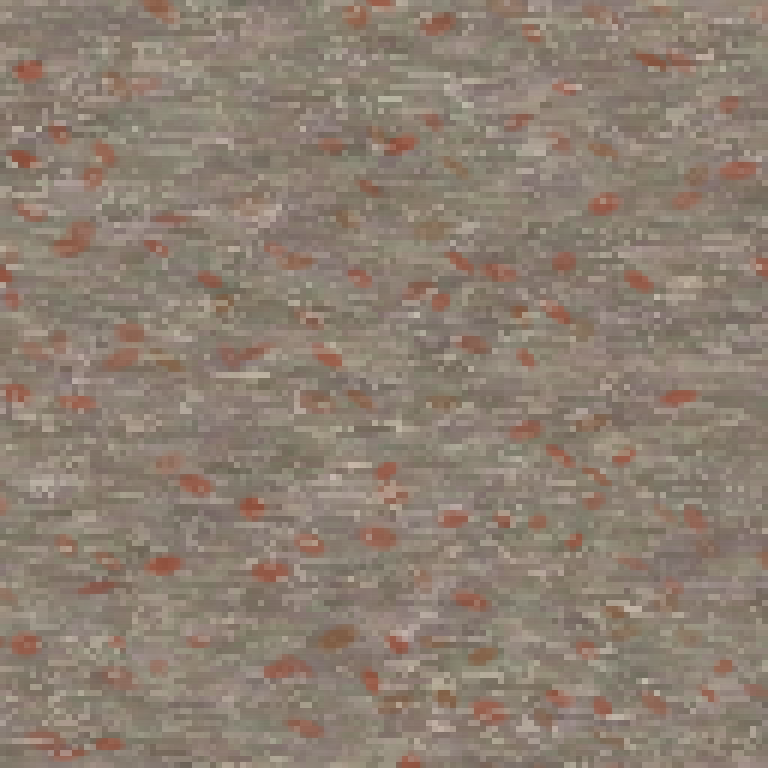
This texture is drawn by a Shadertoy shader. Its source:

```glsl
// Weathered mosaic of tiny square cells merged into short horizontal runs.
// Layered value noise sets tone and tint, hashed runs add pale chips,
// and scattered slanted ellipses add soft rust-coloured flecks.

const float CELLS = 128.0;
const vec3 STONE = vec3(0.548, 0.499, 0.447);
const vec3 RUST = vec3(0.60, 0.315, 0.235);
const vec3 OCHRE = vec3(0.53, 0.375, 0.265);
const vec3 GREEN_SHIFT = vec3(-0.035, 0.025, -0.010);
const vec3 VIOLET_SHIFT = vec3(0.010, -0.020, 0.038);

float hash(vec2 p, float seed) {
    vec3 q = fract(vec3(p.xyx + seed * 17.31) * 0.1031);
    q += dot(q, q.yzx + 33.33);
    return fract((q.x + q.y) * q.z);
}

float valueNoise(vec2 p, float seed) {
    vec2 i = floor(p), f = fract(p);
    f = f * f * (3.0 - 2.0 * f);
    float low = mix(hash(i, seed), hash(i + vec2(1, 0), seed), f.x);
    float high = mix(hash(i + vec2(0, 1), seed), hash(i + vec2(1, 1), seed), f.x);
    return mix(low, high, f.y);
}

// Walks left to the cell where the current horizontal run begins.
vec2 runStart(vec2 cell, float breakChance, float seed) {
    for (int i = 0; i < 6; i++) {
        if (hash(cell, seed) < breakChance) break;
        cell.x -= 1.0;
    }
    return cell;
}

// Returns fleck coverage in x and its ochre share in y.
vec2 rustFlecks(vec2 p, float gridSize, float density) {
    vec2 home = floor(p * gridSize);
    vec2 best = vec2(0.0);
    for (int y = -1; y <= 1; y++)
    for (int x = -1; x <= 1; x++) {
        vec2 id = home + vec2(x, y);
        if (hash(id, 21.0) > density) continue;
        vec2 centre = id + vec2(hash(id, 22.0), hash(id, 23.0));
        vec2 d = p * gridSize - centre;
        d.y += d.x * (hash(id, 24.0) - 0.35) * 0.9;
        vec2 radius = mix(vec2(0.20, 0.14), vec2(0.46, 0.27),
                          vec2(hash(id, 25.0), hash(id, 26.0)));
        float cover = 1.0 - smoothstep(0.55, 1.25, length(d / radius));
        cover *= mix(0.35, 0.95, hash(id, 27.0));
        if (cover > best.x) best = vec2(cover, hash(id, 28.0));
    }
    return best;
}

vec3 mosaic(vec2 p) {
    vec2 cell = floor(p * CELLS);
    vec2 centre = (cell + 0.5) / CELLS;
    vec2 longRun = runStart(cell, 0.25, 1.0);
    vec2 shortRun = runStart(cell, 0.65, 2.0);
    vec2 runCentre = (longRun + 0.5) / CELLS;

    // Broad and medium tone, stretched sideways
    float tone = (valueNoise(centre * vec2(9, 15), 3.0) - 0.5) * 0.055;
    tone += (valueNoise(runCentre * vec2(26, 46), 4.0) - 0.5) * 0.105;
    tone += (valueNoise(p * vec2(55, 85), 5.0) - 0.5) * 0.035;

    // Quiet long runs give way to crumbly pale chips in clusters
    float crumble = smoothstep(0.35, 0.72, valueNoise(centre * vec2(20, 36), 6.0));
    float chip = pow(hash(shortRun, 7.0), 3.0) - 0.20;
    float strip = pow(hash(longRun, 8.0), 4.0) - 0.16;
    tone += chip * mix(0.055, 0.19, crumble) + strip * 0.09;

    // Muted green, violet and warm tints in small blocks
    float tint = valueNoise(runCentre * vec2(22, 34), 9.0) - 0.5;
    tint += (hash(floor(cell / vec2(3, 2)), 10.0) - 0.5) * 0.55;
    float warmth = valueNoise(centre * vec2(24, 38), 11.0) - 0.5;
    vec3 color = STONE + tone * vec3(1.0, 1.0, 0.97);
    color += GREEN_SHIFT * max(tint, 0.0) + VIOLET_SHIFT * max(-tint, 0.0);
    color += vec3(0.025, 0.0, -0.025) * warmth;

    // Rust flecks with stepped but slightly blended outlines
    vec2 fleck = rustFlecks(mix(centre, p, 0.35), 16.0, 0.52);
    vec3 pigment = mix(RUST, OCHRE, smoothstep(0.60, 0.85, fleck.y));
    float cover = fleck.x * mix(1.0, 0.45, smoothstep(0.03, 0.10, tone));
    color = mix(color, pigment + tone * 0.45, cover * 0.85);

    // Faint woven lines, faded where the canvas cannot resolve them
    float weave = sin(p.y * CELLS * 4.0 * 3.14159265);
    float resolved = smoothstep(400.0, 512.0, iResolution.y);
    return color + weave * 0.007 * resolved * hash(longRun, 12.0);
}

void mainImage(out vec4 fragColor, in vec2 fragCoord) {
    // Four samples per pixel smooth the cell edges
    vec3 color = vec3(0.0);
    for (int i = 0; i < 4; i++) {
        vec2 offset = vec2(i % 2, i / 2) * 0.5 - 0.25;
        color += mosaic((fragCoord + offset) / iResolution.y);
    }
    fragColor = vec4(color * 0.25, 1.0);
}
```
